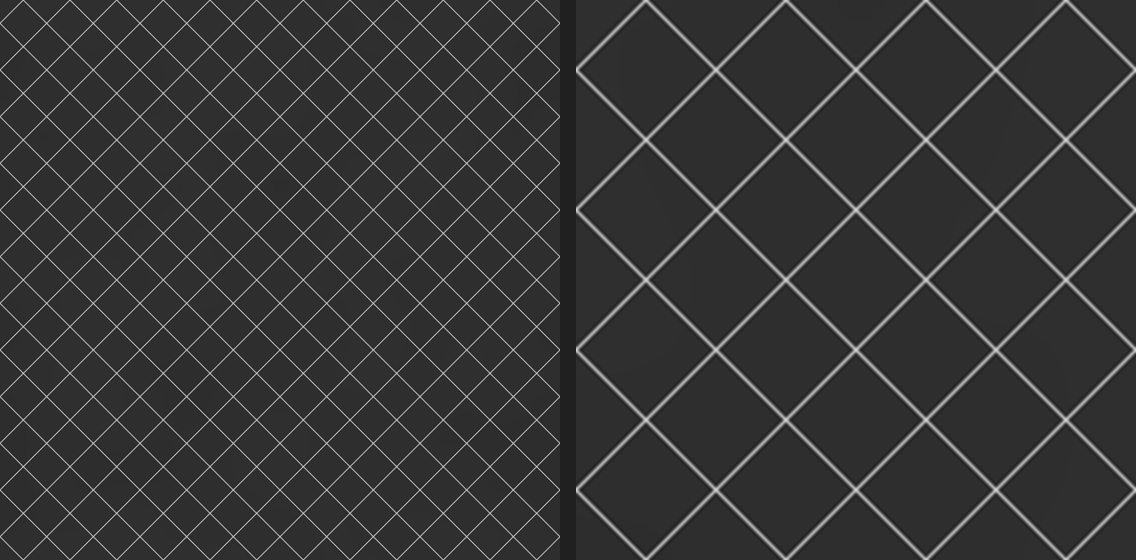
Left: the whole. Right: its middle third, enlarged.
This pattern is drawn by a Shadertoy shader. Its source:

```glsl
// Dark charcoal ground with a fine pale diagonal lattice, tiling on all sides.

#define REPEATS 12.0          // diamonds across and down
#define GROUND vec3(0.181)
#define INK vec3(0.872, 0.866, 0.864)
#define LINE_RADIUS 0.00113   // soft radius of a line, in canvas widths
#define LINE_OPACITY 0.75
#define HALO_OFFSET 0.00244   // distance of the dark rim from the line centre
#define HALO_RADIUS 0.0006
#define HALO_DEPTH 0.05
#define MOTTLE_CELLS 6        // whole number, so the mottling wraps
#define MOTTLE_DEPTH 0.014

// Integer hash of a lattice point, 0 to 1
float hash(ivec2 cell) {
    uint h = uint(cell.x) * 1597u + uint(cell.y) * 51749u + 977u;
    h = (h ^ (h >> 15)) * 73939133u;
    h = (h ^ (h >> 13)) * 39916801u;
    return float((h ^ (h >> 16)) & 65535u) / 65535.0;
}

// Value noise that wraps after a whole number of cells
float wrappedNoise(vec2 uv, int cells) {
    vec2 p = uv * float(cells);
    ivec2 base = ivec2(floor(p));
    vec2 f = fract(p);
    f = f * f * (3.0 - 2.0 * f);
    ivec2 lo = base % cells;
    ivec2 hi = (base + 1) % cells;
    float bottom = mix(hash(lo), hash(ivec2(hi.x, lo.y)), f.x);
    float top = mix(hash(ivec2(lo.x, hi.y)), hash(hi), f.x);
    return mix(bottom, top, f.y);
}

vec2 bell(vec2 x) {
    return exp(-x * x);
}

void mainImage(out vec4 fragColor, in vec2 fragCoord) {
    vec2 uv = fragCoord / iResolution.xy;
    float pixel = 1.0 / min(iResolution.x, iResolution.y);

    // Distance to the nearest line of each diagonal family
    vec2 diagonal = REPEATS * vec2(uv.x + uv.y, uv.x - uv.y);
    vec2 dist = abs(fract(diagonal) - 0.5) / (REPEATS * sqrt(2.0));

    // Thin lines keep their total weight when widened to the pixel grid
    float radius = max(LINE_RADIUS, 0.575 * pixel);
    float weight = LINE_RADIUS / radius;
    vec2 lines = LINE_OPACITY * weight * bell(dist / radius);
    float cover = 1.0 - (1.0 - lines.x) * (1.0 - lines.y);

    // Dark rim on both sides of every line
    float spread = max(HALO_RADIUS, 0.3 * pixel);
    vec2 rims = bell((dist - HALO_OFFSET) / spread) * HALO_RADIUS / spread;
    float halo = HALO_DEPTH * max(rims.x, rims.y);

    // Faint broad mottling of the ground
    float mottle = 0.65 * wrappedNoise(uv, MOTTLE_CELLS)
                 + 0.35 * wrappedNoise(uv, MOTTLE_CELLS * 2);
    vec3 ground = GROUND + MOTTLE_DEPTH * (mottle - 0.5) - halo;

    fragColor = vec4(mix(ground, INK, cover), 1.0);
}
```
